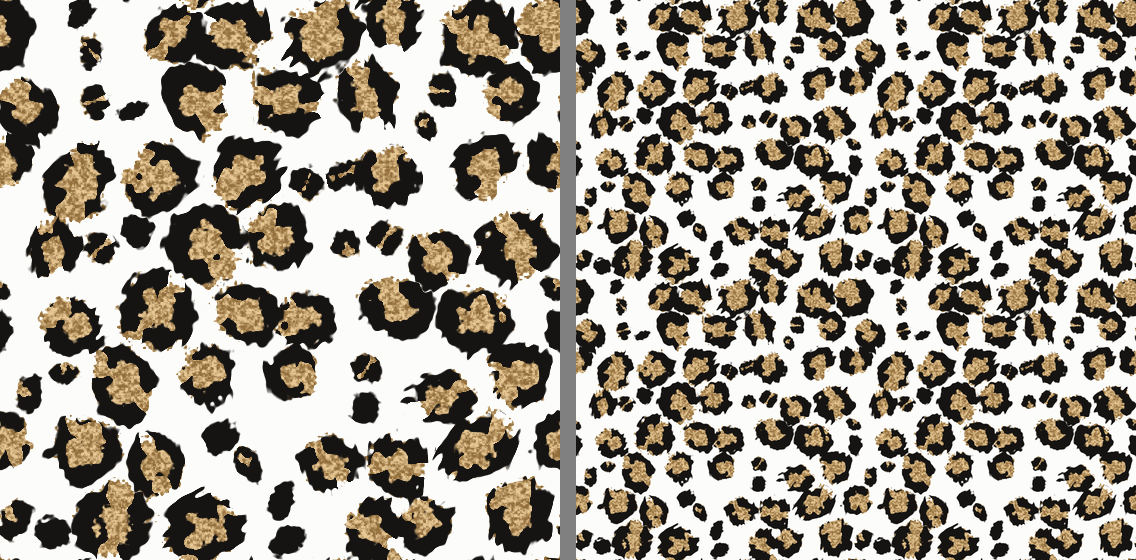
Left, the tile; right, the same tile 2 across and 2 down.
Reproduce this pattern procedurally as a WebGL 1 fragment shader.

```glsl
precision highp float;
// Seamless leopard print: ragged black rosettes around glittering gold on white.
uniform vec2 u_resolution;

const vec3 PAPER = vec3(0.99, 0.99, 0.98);
const vec3 INK = vec3(0.085, 0.078, 0.07);
const vec3 GOLD_DARK = vec3(0.57, 0.43, 0.23);
const vec3 GOLD_LIGHT = vec3(0.91, 0.79, 0.59);
const vec2 GRID = vec2(7.0, 8.0);      // columns, rows (rows even for the stagger)
const vec2 ROSETTE_R = vec2(0.047, 0.067);
const vec2 SPECK_R = vec2(0.019, 0.031);
const float SPECK_SPREAD = 0.035;      // half distance inside a pair of specks
const float CELL_REACH = 0.075;        // room for radius plus jitter
const float WOBBLE = 0.36;             // broad irregularity of the outline
const float BRISTLE = 0.34;            // depth of the brush teeth
const float GAP_START = 0.68;          // higher means narrower gaps in the ring
const float GRAINS = 190.0;            // glitter grains across the canvas
const float SOFT = 0.0021;             // edge softness
const float NO_WRAP = 1000.0;
const float TAU = 6.2831853;

float hash(vec2 p) {
  return fract(sin(dot(p, vec2(127.1, 311.7))) * 43758.5453);
}

// Value noise repeating after a whole number of lattice steps
float noise(vec2 p, float period) {
  vec2 i = floor(p), f = fract(p);
  f = f * f * (3.0 - 2.0 * f);
  vec2 a = mod(i, period), b = mod(i + 1.0, period);
  return mix(mix(hash(a), hash(vec2(b.x, a.y)), f.x),
             mix(hash(vec2(a.x, b.y)), hash(b), f.x), f.y);
}

vec2 heading(float angle) {
  return vec2(cos(angle), sin(angle));
}

vec2 rotate(vec2 p, float angle) {
  vec2 d = heading(angle);
  return vec2(d.x * p.x + d.y * p.y, d.x * p.y - d.y * p.x);
}

// Coverage of (ink, gold) for one mark; p is relative to its centre
vec2 mark(vec2 p, vec2 id, float radius, bool speck, float grain) {
  vec2 q = p / radius;
  vec2 seed = 20.0 + 60.0 * vec2(hash(id + 3.1), hash(id + 7.7));

  // Outline: stretched disc with broad and medium lumps
  float stretch = mix(1.0, speck ? 1.35 : 1.14, hash(id + 1.3));
  vec2 e = rotate(q, TAU * hash(id + 2.9)) * vec2(stretch, 1.0 / stretch);
  float lumps = WOBBLE * (noise(q * 1.7 + seed, NO_WRAP) - 0.5)
              + 0.22 * (noise(q * 4.3 + seed.yx, NO_WRAP) - 0.5);
  float r = length(e) + lumps;

  // Brush teeth: noise drawn out along the stroke
  vec2 s = rotate(q, 1.2 + 1.4 * (hash(id + 5.3) - 0.5));
  float teeth = noise(s * vec2(1.6, speck ? 3.5 : 7.0) + seed, NO_WRAP) - 0.5;
  float outer = r + BRISTLE * mix(0.45, 1.0, hash(id + 8.9)) * teeth * min(r * r, 1.5);

  // Hollow heart and one or two gaps through the ring
  float gapAngle = TAU * hash(id + 4.7);
  float gapCount = hash(id + 6.1) < 0.5 ? 1.0 : 2.0;
  float around = cos(gapCount * (atan(q.y, q.x) - gapAngle));
  around += 0.7 * (noise(q * 3.0 + seed + 9.0, NO_WRAP) - 0.5);
  float gap = smoothstep(GAP_START, GAP_START + 0.25, around);
  float heart = 0.48 + 0.45 * (noise(q * 3.2 + seed + 31.0, NO_WRAP) - 0.5);
  if (speck) heart = hash(id + 9.3) < 0.5 ? -2.0 : 0.1;
  float inner = heart + 0.85 * gap + 0.12 * (grain - 0.5);

  // Gold lies beneath and peeks out towards the gap
  float goldR = length(e - 0.1 * rotate(heading(gapAngle), TAU * hash(id + 2.9)))
              + lumps + 0.28 * (grain - 0.5);
  float soft = SOFT / radius;
  float ink = smoothstep(-soft, soft, 1.0 - outer)
            * smoothstep(-soft, soft, length(q) - inner);
  float gold = heart < 0.0 ? 0.0 : smoothstep(-soft, soft, 0.93 - goldR);
  return vec2(ink, gold);
}

void main() {
  vec2 uv = gl_FragCoord.xy / u_resolution;
  float grain = noise(uv * GRAINS, GRAINS);
  float fine = noise(uv * GRAINS * 2.0 + 0.5, GRAINS * 2.0);

  // Staggered, jittered grid of rosettes with a few pairs of specks
  vec2 cover = vec2(0.0);
  for (int j = -1; j <= 1; j++) {
    for (int i = -1; i <= 1; i++) {
      float row = floor(uv.y * GRID.y) + float(j);
      float shift = 0.5 * mod(row, 2.0);
      float column = floor(uv.x * GRID.x - shift) + float(i);
      vec2 id = mod(vec2(column, row), GRID);
      float slot = mod(id.x - 2.0 * id.y, GRID.x);
      bool speck = slot < 0.5 || (shift < 0.25 && abs(slot - 3.0) < 0.5);

      float radius = mix(ROSETTE_R.x, ROSETTE_R.y, hash(id + 0.4));
      float jitter = CELL_REACH - (speck ? ROSETTE_R.y - 0.004 : radius);
      vec2 centre = (vec2(column + shift, row) + 0.5) / GRID
                  + jitter * heading(TAU * hash(id + 0.8));
      vec2 p = uv - centre;
      if (speck) {
        p = rotate(p, TAU * hash(id + 1.9));
        float side = p.x < 0.0 ? -1.0 : 1.0;
        p.x -= side * SPECK_SPREAD;
        id += 0.37 * side;
        radius = mix(SPECK_R.x, SPECK_R.y, hash(id + 0.4));
      }
      cover = max(cover, mark(p, id, radius, speck, grain));
    }
  }

  float glitter = smoothstep(0.2, 0.8, mix(grain, fine, 0.45));
  vec3 colour = mix(PAPER, mix(GOLD_DARK, GOLD_LIGHT, glitter), cover.y);
  gl_FragColor = vec4(mix(colour, INK, cover.x), 1.0);
}
```
